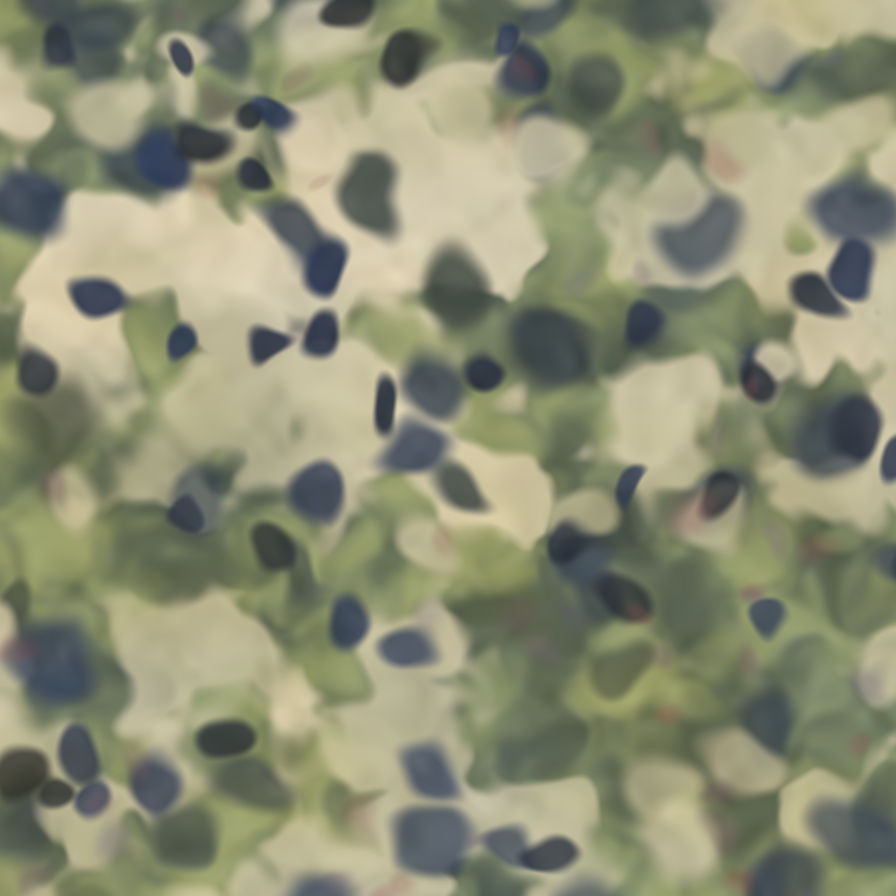
Reproduce this texture procedurally as a three.js fragment shader.

```glsl
varying vec2 vUv;

#define PATCH_SCALE 11.0
#define DARK_SCALE 10.5
#define SMALL_SCALE 15.0
#define WARP 0.026
#define DEEP_GREEN vec3(0.35, 0.39, 0.32)
#define LEAF_GREEN vec3(0.60, 0.63, 0.43)
#define SAND vec3(0.72, 0.70, 0.55)
#define CREAM vec3(0.88, 0.83, 0.71)
#define NAVY vec3(0.19, 0.24, 0.35)
#define SOOT vec3(0.17, 0.18, 0.18)
#define RUST vec3(0.60, 0.34, 0.30)
#define VIOLET vec3(0.36, 0.35, 0.47)

// Sine-free hashes
float hash(vec2 p) {
  vec3 q = fract(p.xyx * 0.1031);
  q += dot(q, q.yzx + 33.33);
  return fract((q.x + q.y) * q.z);
}

vec2 hash2(vec2 p) {
  return vec2(hash(p), hash(p + 57.3));
}

float noise(vec2 p) {
  vec2 cell = floor(p), f = fract(p);
  f = f * f * (3.0 - 2.0 * f);
  float low = mix(hash(cell), hash(cell + vec2(1.0, 0.0)), f.x);
  float high = mix(hash(cell + vec2(0.0, 1.0)), hash(cell + 1.0), f.x);
  return mix(low, high, f.y);
}

float fbm(vec2 p) {
  float sum = 0.0, weight = 0.55;
  for (int i = 0; i < 3; i++) {
    sum += weight * noise(p);
    p = mat2(0.8, 0.6, -0.6, 0.8) * p * 2.0 + 19.7;
    weight *= 0.5;
  }
  return sum / 0.9625;
}

// Bright band across the upper middle, broken up by broad noise
float sunlight(vec2 p) {
  float h = (p.y - 0.66) / 0.25;
  return clamp(0.65 * exp(-h * h) + 0.9 * noise(p * 4.0 + 3.0) - 0.2, 0.0, 1.0);
}

// Scattered soft ellipses; density and opacity run from shade (x) to light (y)
vec3 dabs(vec3 color, vec2 p, float scale, vec2 density, vec2 opacity,
          float softness, vec3 tintA, vec3 tintB, float seed) {
  vec2 cell = floor(p * scale);
  for (int y = -1; y <= 1; y++) {
    for (int x = -1; x <= 1; x++) {
      vec2 id = cell + vec2(float(x), float(y));
      vec2 key = id + seed + 40.0;
      vec2 center = id + hash2(key);
      vec2 shape = hash2(key + 11.7);
      vec2 pick = hash2(key + 23.1);
      float light = sunlight(center / scale);
      float cluster = 0.4 + 1.2 * noise(center / scale * 5.0 + seed);
      float present = step(pick.x, mix(density.x, density.y, light) * cluster);
      float angle = 6.2832 * shape.x;
      vec2 axis = vec2(cos(angle), sin(angle));
      vec2 d = p * scale - center;
      d = vec2(dot(d, axis), dot(d, vec2(-axis.y, axis.x)));
      d.y *= 1.0 + 0.7 * pick.y;
      float dist = length(d) / mix(0.3, 0.52, shape.y);
      float cover = 1.0 - smoothstep(1.0 - softness, 1.0 + softness, dist);
      vec3 tint = mix(tintA, tintB, hash(key + 35.9));
      color = mix(color, tint, cover * present * mix(opacity.x, opacity.y, light));
    }
  }
  return color;
}

void main() {
  vec2 p = vUv;
  p += WARP * (vec2(noise(vUv * 22.0), noise(vUv * 22.0 + 71.0)) - 0.5);
  float light = sunlight(p);

  // Mottled green ground
  float tone = smoothstep(0.25, 0.75, fbm(p * 13.0 + 5.0));
  vec3 color = mix(DEEP_GREEN, LEAF_GREEN, tone);
  color = dabs(color, p, SMALL_SCALE, vec2(0.5), vec2(0.5), 0.45,
               DEEP_GREEN, LEAF_GREEN, 3.0);

  // Pale patches, merging where the light is strong
  float pale = fbm(p * PATCH_SCALE + 31.0) + 0.34 * (light - 0.5);
  float paleTone = 0.55 * light + 0.6 * noise(p * 17.0 + 9.0);
  vec3 paleColor = mix(SAND, CREAM, clamp(paleTone, 0.0, 1.0));
  color = mix(color, paleColor, smoothstep(0.47, 0.63, pale) * mix(0.65, 0.95, light));

  // Dark and pale dabs
  color = dabs(color, p, DARK_SCALE, vec2(0.36, 0.34), vec2(0.55, 0.85), 0.36,
               NAVY, DEEP_GREEN * 0.75, 17.0);
  color = dabs(color, p, DARK_SCALE, vec2(0.12, 0.3), vec2(0.6, 0.9), 0.32,
               SAND, CREAM, 29.0);
  color = dabs(color, p, SMALL_SCALE, vec2(0.12, 0.24), vec2(0.7, 0.95), 0.3,
               NAVY, SOOT, 43.0);

  // Faint warm and violet flecks, mostly in the shade
  color = dabs(color, p, 24.0, vec2(0.14, 0.02), vec2(0.35, 0.2), 0.6,
               RUST, VIOLET, 61.0);

  // Soft hue drift and fine mottling
  float drift = noise(p * 9.0 + 83.0) - 0.5;
  color += drift * vec3(0.03, 0.01, -0.05);
  color += 0.06 * (noise(p * 45.0) - 0.5);

  gl_FragColor = vec4(color, 1.0);
}
```
